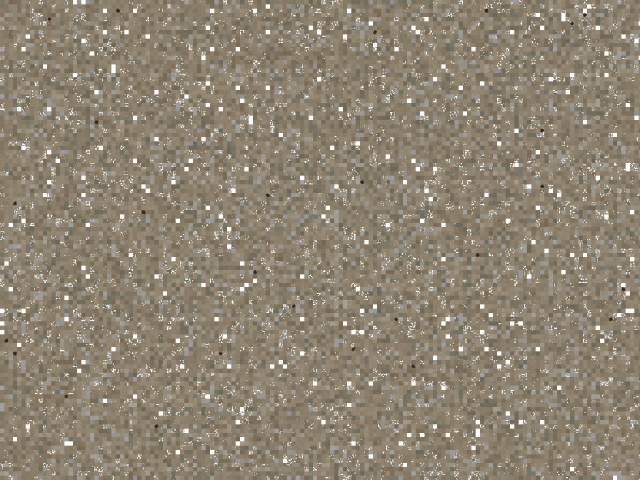
Give the GLSL for this texture, as a Shadertoy shader.

```glsl
// Fine mosaic of square stone chips in tan, olive and grey, strewn with white glints.
// Each grid cell hashes to a tone; gradient noise breaks some cells into white flecks.
// A small supersampling loop smooths every edge.
#define ROWS 112.0         // cells per canvas height
#define SAMPLES 3          // supersamples per axis
#define FLECK_SCALE 2.7    // fleck noise frequency per cell
#define FLECK_SHARE 0.24   // share of cells with flecks
#define WHITE_SHARE 0.013  // share of fully white cells
#define PIT_SHARE 0.002    // share of cells with a dark pit
#define TONE_JITTER 0.035  // brightness variation between cells
#define GRAIN 0.035        // brightness variation inside cells

const vec3 TAN = vec3(0.555, 0.505, 0.430);
const vec3 BROWN = vec3(0.500, 0.447, 0.368);
const vec3 OLIVE = vec3(0.455, 0.440, 0.380);
const vec3 SAND = vec3(0.600, 0.555, 0.485);
const vec3 GREY = vec3(0.605, 0.600, 0.590);
const vec3 WHITE = vec3(0.99, 0.99, 0.98);
const vec3 PIT = vec3(0.22, 0.16, 0.10);

vec3 hash3(vec2 p) {
    vec3 q = fract(p.xyx * vec3(0.1031, 0.1030, 0.0973));
    q += dot(q, q.yxz + 33.33);
    return fract((q.xxy + q.yzz) * q.zyx);
}

float cornerSlope(vec2 corner, vec2 offset) {
    float angle = 6.2832 * hash3(corner + 71.0).x;
    return dot(vec2(cos(angle), sin(angle)), offset);
}

float gradientNoise(vec2 p) {
    vec2 i = floor(p), f = fract(p);
    vec2 u = f * f * f * (f * (f * 6.0 - 15.0) + 10.0);
    vec2 e = vec2(1.0, 0.0);
    float low = mix(cornerSlope(i, f), cornerSlope(i + e, f - e), u.x);
    float high = mix(cornerSlope(i + e.yx, f - e.yx), cornerSlope(i + 1.0, f - 1.0), u.x);
    return mix(low, high, u.y);
}

// Base tone of a cell, picked by weighted shares
vec3 chipTone(vec3 pick) {
    vec3 tone = TAN;
    if (pick.x > 0.54) tone = BROWN;
    if (pick.x > 0.72) tone = OLIVE;
    if (pick.x > 0.84) tone = mix(SAND, GREY, smoothstep(0.3, 0.7, pick.y));
    return tone + TONE_JITTER * (pick.z - 0.5) * 2.0;
}

vec3 mosaic(vec2 p) {
    vec2 cell = floor(p);
    vec3 kind = hash3(cell + 313.0);
    vec3 color = chipTone(hash3(cell));
    color += GRAIN * gradientNoise(p * 1.9 + 40.0);

    // White flecks, gathered in loose clusters
    float share = FLECK_SHARE * (1.0 + 0.8 * gradientNoise(cell * 0.17));
    if (kind.x < share) {
        float level = mix(0.04, 0.50, kind.y);
        float noise = gradientNoise(p * FLECK_SCALE);
        color = mix(color, WHITE, smoothstep(level, level + 0.06, noise));
    }

    // Whole white chips and rare dark pits
    if (kind.z < WHITE_SHARE) color = WHITE;
    if (kind.z > 1.0 - PIT_SHARE) {
        float pit = length(fract(p) - 0.5) + 0.3 * gradientNoise(p * 2.0);
        color = mix(PIT, color, smoothstep(0.35, 0.5, pit));
    }
    return color;
}

void mainImage(out vec4 fragColor, in vec2 fragCoord) {
    vec3 sum = vec3(0.0);
    for (int y = 0; y < SAMPLES; y++) {
        for (int x = 0; x < SAMPLES; x++) {
            vec2 shift = (vec2(x, y) + 0.5) / float(SAMPLES) - 0.5;
            sum += mosaic((fragCoord + shift) / iResolution.y * ROWS);
        }
    }
    fragColor = vec4(sum / float(SAMPLES * SAMPLES), 1.0);
}
```
